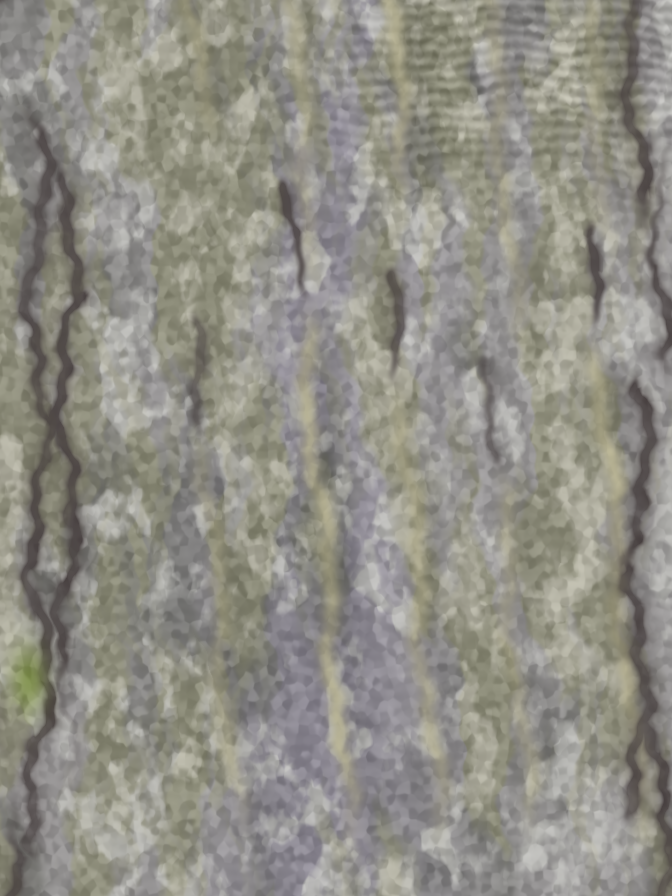
Reproduce this texture procedurally as a Shadertoy shader.

```glsl
const vec3 STONE  = vec3(0.595, 0.587, 0.587);
const vec3 SLATE  = vec3(0.465, 0.465, 0.450);
const vec3 OLIVE  = vec3(0.555, 0.555, 0.465);
const vec3 LILAC  = vec3(0.560, 0.540, 0.605);
const vec3 LICHEN = vec3(0.725, 0.725, 0.710);
const vec3 TAN    = vec3(0.670, 0.650, 0.520);
const vec3 CRACK  = vec3(0.270, 0.240, 0.240);
const vec3 MOSS   = vec3(0.490, 0.570, 0.270);

vec3 hash3(vec2 p) {
    vec3 q = fract(p.xyx * vec3(0.1031, 0.1030, 0.0973));
    q += dot(q, q.yxz + 33.33);
    return fract((q.xxy + q.yzz) * q.zyx);
}

// Smooth cellular noise: random cell values blended by distance
float cells(vec2 p) {
    vec2 base = floor(p);
    float total = 0.0, weights = 0.0;
    for (int y = -1; y <= 1; y++)
    for (int x = -1; x <= 1; x++) {
        vec2 cell = base + vec2(x, y);
        vec3 rnd = hash3(cell + 50.0);
        vec2 d = cell + rnd.xy - p;
        float w = exp(-7.0 * dot(d, d));
        total += w * rnd.z;
        weights += w;
    }
    return total / weights;
}

float layers(vec2 p) {
    return 0.55 * cells(p) + 0.28 * cells(p * 2.1 + 17.0) + 0.17 * cells(p * 4.3 + 41.0);
}

float wave(float y, float seed) {
    return 0.006 * sin(y * 23.0 + seed * 40.0)
         + 0.003 * sin(y * 61.0 + seed * 90.0)
         + 0.0015 * sin(y * 170.0 + seed * 70.0);
}

// Soft, wavy line running down from its top and tapering at both ends
float strand(vec2 p, vec2 top, float len, float lean, float width, float seed) {
    float t = (top.y - p.y) / len;
    float d = (p.x - top.x - lean * t * len - wave(p.y, seed)) / width;
    float ends = smoothstep(0.0, 0.12, t) * (1.0 - smoothstep(0.75, 1.0, t));
    return ends * exp(-d * d);
}

// Weathered surface: broad tones, stretched tints and pale lichen
vec3 surface(vec2 p, float patches, float grain) {
    vec2 q = p + vec2(wave(p.y, 0.3) * 1.5 - 0.06 * (1.0 - p.y), 0.0);
    float broad = layers(q * vec2(8.0, 4.0));
    float streak = layers(q * vec2(19.0, 3.2) + 7.0);
    float shade = smoothstep(0.12, 0.0, abs(p.x - 0.6) - 0.1) * smoothstep(0.35, 0.0, abs(p.y - 0.5));
    vec3 color = mix(SLATE, STONE, smoothstep(0.25, 0.58, broad - 0.10 * shade));
    float greenSide = 0.12 * (0.5 - smoothstep(0.1, 0.35, p.x));
    color = mix(color, OLIVE, 0.8 * smoothstep(0.42, 0.62, streak + greenSide));
    float lilacBand = exp(-pow((p.x - 0.36) / 0.12, 2.0));
    color = mix(color, LILAC, 0.7 * lilacBand * smoothstep(0.55, 0.35, streak));
    float pale = smoothstep(0.46, 0.76, patches + 0.25 * (broad - 0.5) - 0.06 * shade);
    color = mix(color, mix(LICHEN, TAN, 0.35 * smoothstep(0.45, 0.65, streak)), 0.85 * pale);
    return color + (grain - 0.5) * 0.15;
}

// Fine horizontal folds, strongest near the top
float wrinkles(vec2 p, float patches) {
    float bend = 2.0 * sin(p.x * 19.0) + 1.2 * sin(p.x * 47.0 + p.y * 30.0) + 4.0 * patches;
    float zone = 0.15 + smoothstep(0.72, 0.92, p.y) * smoothstep(0.3, 0.5, p.x);
    return zone * sin(p.y * 430.0 + bend);
}

// Broken dark furrows along both sides
float furrows(vec2 p, float width, float patches) {
    float dark = 0.0;
    for (int i = 0; i < 5; i++) {
        float k = float(i);
        float x = i < 3 ? 0.012 + 0.031 * k : width - 0.012 - 0.026 * (k - 3.0);
        float gaps = smoothstep(0.38, 0.62, cells(vec2(k * 5.3, p.y * 6.0)));
        float d = abs(p.x - x - 1.6 * wave(p.y, k * 0.37) - 0.012 * (patches - 0.5));
        dark = max(dark, gaps * (exp(-pow(d / 0.006, 2.0)) + 0.4 * exp(-pow(d / 0.018, 2.0))));
    }
    return min(dark, 1.0) * (0.55 + 0.6 * patches);
}

void mainImage(out vec4 fragColor, in vec2 fragCoord) {
    vec2 p = fragCoord / iResolution.y;
    float width = iResolution.x / iResolution.y;
    float patches = layers(p * vec2(36.0, 25.0));
    float grain = cells(p * vec2(120.0, 105.0));

    vec3 color = surface(p, patches, grain);
    color += 0.045 * wrinkles(p, patches);

    // Raised tan seams; the lower ones open into cracks above
    for (int i = 0; i < 10; i++) {
        float column = float(i % 5), row = float(i / 5);
        float seed = column * 0.618 + row * 0.3;
        vec2 top = vec2(0.21 + 0.11 * column + 0.015 * row,
                        mix(1.05, 0.45 + 0.25 * fract(seed), row));
        float len = mix(0.22, 0.40, row) + 0.3 * fract(seed);
        float strength = 0.45 + 0.4 * fract(seed * 2.7 + 0.4);
        float lean = 0.09;
        float seam = strand(p, top, len, lean, 0.010, seed);
        float shadow = strand(p, top + vec2(0.014, 0.0), len, lean, 0.022, seed);
        color *= 1.0 - 0.16 * strength * shadow;
        color = mix(color, TAN + 0.2 * (patches - 0.5), strength * seam * (0.5 + 0.7 * patches));

        float crackLen = 0.10 + 0.06 * fract(seed * 3.1);
        vec2 crackTop = top + vec2(-lean, 1.0) * crackLen * 0.85;
        float crack = strand(p, crackTop, crackLen, lean, 0.005, seed);
        float rough = strand(p, crackTop, crackLen, lean, 0.016, seed) * smoothstep(0.6, 0.35, patches);
        color = mix(color, CRACK, row * strength * min(crack + 0.5 * rough, 1.0));
    }

    color = mix(color, CRACK, 0.9 * furrows(p, width, patches));

    // Moss tuft low on the left side
    float tuft = exp(-dot((p - vec2(0.032, 0.24)) * vec2(50.0, 26.0), (p - vec2(0.032, 0.24)) * vec2(50.0, 26.0)));
    color = mix(color, MOSS + 0.2 * (grain - 0.5), 0.8 * tuft * smoothstep(0.3, 0.55, patches));

    fragColor = vec4(clamp(color, 0.0, 1.0), 1.0);
}
```
